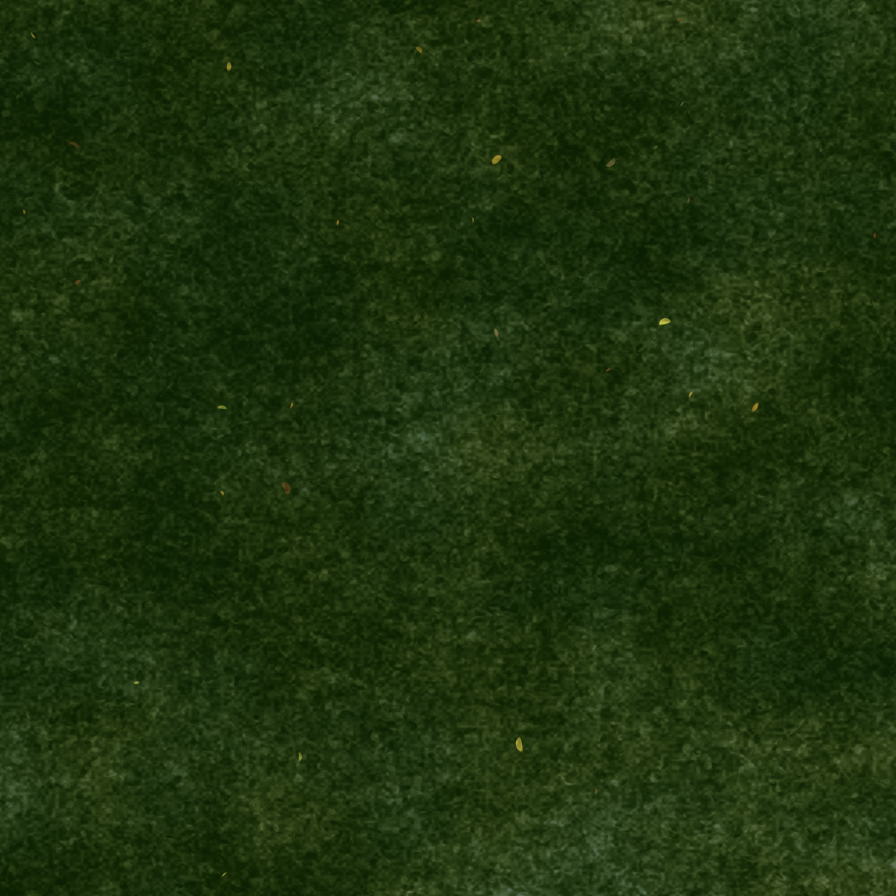
Write a WebGL 2 fragment shader that draws this texture.

```glsl
#version 300 es
precision highp float;
precision highp int;

uniform vec2 u_resolution;
out vec4 fragColor;

// Integer hash: three values in 0..1 for a cell and a layer seed
vec3 hash3(vec2 cell, int seed) {
    uvec3 v = uvec3(ivec3(ivec2(cell), seed));
    v = v * 1664525u + 1013904223u;
    v.x += v.y * v.z; v.y += v.z * v.x; v.z += v.x * v.y;
    v ^= v >> 16u;
    v.x += v.y * v.z; v.y += v.z * v.x; v.z += v.x * v.y;
    return vec3(v >> 8u) / 16777216.0;
}

float valueNoise(vec2 p, int seed) {
    vec2 cell = floor(p);
    vec2 f = p - cell;
    f = f * f * (3.0 - 2.0 * f);
    float a = hash3(cell, seed).x;
    float b = hash3(cell + vec2(1.0, 0.0), seed).x;
    float c = hash3(cell + vec2(0.0, 1.0), seed).x;
    float d = hash3(cell + vec2(1.0, 1.0), seed).x;
    return mix(mix(a, b, f.x), mix(c, d, f.x), f.y);
}

float fbm(vec2 p, int seed) {
    float sum = 0.0;
    float weight = 0.5;
    for (int octave = 0; octave < 5; octave++) {
        sum += weight * valueNoise(p, seed + octave);
        p = mat2(1.6, 1.2, -1.2, 1.6) * p + 3.7;
        weight *= 0.5;
    }
    return sum;
}

vec2 rotate(vec2 p, float angle) {
    float c = cos(angle), s = sin(angle);
    return vec2(c * p.x + s * p.y, c * p.y - s * p.x);
}

// Overlapping leafy dabs, each with its own tone in -1..1
float grassDabs(vec2 p, float softness, int seed) {
    vec2 cell = floor(p);
    float tone = 0.0;
    for (int y = -1; y <= 1; y++) {
        for (int x = -1; x <= 1; x++) {
            vec2 id = cell + vec2(x, y);
            vec3 place = hash3(id, seed);
            vec3 look = hash3(id, seed + 1);
            vec2 q = rotate(p - id - place.xy, 3.1416 * place.z);
            float radius = mix(0.55, 0.9, look.y);
            float shape = length(q * vec2(1.0, mix(1.2, 2.2, look.z)));
            float cover = 1.0 - smoothstep(radius - softness, radius, shape);
            tone = mix(tone, look.x * 2.0 - 1.0, 0.85 * cover);
        }
    }
    return tone;
}

// Green ramp: tone is in deviations from the middle green
vec3 grassColor(float tone, float warmth) {
    vec3 color = vec3(0.120, 0.200, 0.053) + tone * vec3(0.037, 0.037, 0.025);
    color.b += 0.0025 * pow(max(tone, 0.0), 2.0);
    color *= mix(vec3(0.94, 0.985, 1.08), vec3(1.05, 1.01, 0.92), warmth);
    return max(color, vec3(0.03, 0.09, 0.010));
}

// Sparse fallen leaves: colour in rgb, cover in a
vec4 fallenLeaf(vec2 uv, float grid, float pixel, int seed) {
    vec2 id = floor(uv * grid);
    vec3 place = hash3(id, seed);
    vec3 look = hash3(id, seed + 1);
    vec3 kind = hash3(id, seed + 2);
    vec2 q = rotate(uv - (id + 0.12 + 0.76 * place.xy) / grid, 3.1416 * place.z);
    float halfLength = mix(0.0022, 0.0078, look.x * look.x);
    float halfWidth = halfLength * mix(0.3, 0.6, look.y);
    q.y += 0.5 * (look.z - 0.5) * q.x * q.x / halfLength;
    float edge = (length(q / vec2(halfLength, halfWidth)) - 1.0) * halfWidth;
    float cover = 1.0 - smoothstep(-0.6 * pixel, 0.8 * pixel, edge);
    vec3 dry = mix(vec3(0.42, 0.26, 0.10), vec3(0.48, 0.44, 0.27), kind.y);
    vec3 bright = mix(vec3(0.66, 0.47, 0.12), vec3(0.70, 0.72, 0.27), kind.y);
    vec3 color = mix(dry, bright, step(0.5, kind.z));
    return vec4(color, cover * step(kind.x, 0.42) * mix(0.6, 0.95, look.z));
}

void main() {
    float scale = min(u_resolution.x, u_resolution.y);
    vec2 uv = gl_FragCoord.xy / scale;
    float pixel = 1.0 / scale;

    // Broad light and dark patches, a little wider than tall
    float patches = fbm(uv * vec2(6.0, 8.0), 11) - 0.484;
    float warmth = smoothstep(0.25, 0.72, fbm(uv * vec2(9.0, 12.0), 31));

    // Tufts, clumps, small blades and fine grain
    vec2 warp = 0.006 * vec2(valueNoise(uv * 90.0, 41), valueNoise(uv * 90.0, 42));
    float tufts = valueNoise((uv + warp) * vec2(24.0, 36.0), 45) - 0.5;
    float clumps = grassDabs((uv + warp) * vec2(50.0, 66.0), 0.25, 51);
    float blades = grassDabs((uv + warp) * vec2(110.0, 130.0), 0.3, 61);
    float grain = valueNoise(uv * vec2(250.0, 280.0), 71) - 0.5;

    float tone = 4.8 * patches + 0.8 * tufts + 1.05 * clumps + 1.65 * blades + 2.7 * grain;
    tone += 0.12 * (tone * tone - 1.0);
    vec3 color = grassColor(tone, warmth);

    // Leaves take up some of the grain
    vec4 leaf = fallenLeaf(uv, 10.0, pixel, 81);
    color = mix(color, leaf.rgb * (1.0 + 0.4 * grain), leaf.a);

    fragColor = vec4(color, 1.0);
}
```
